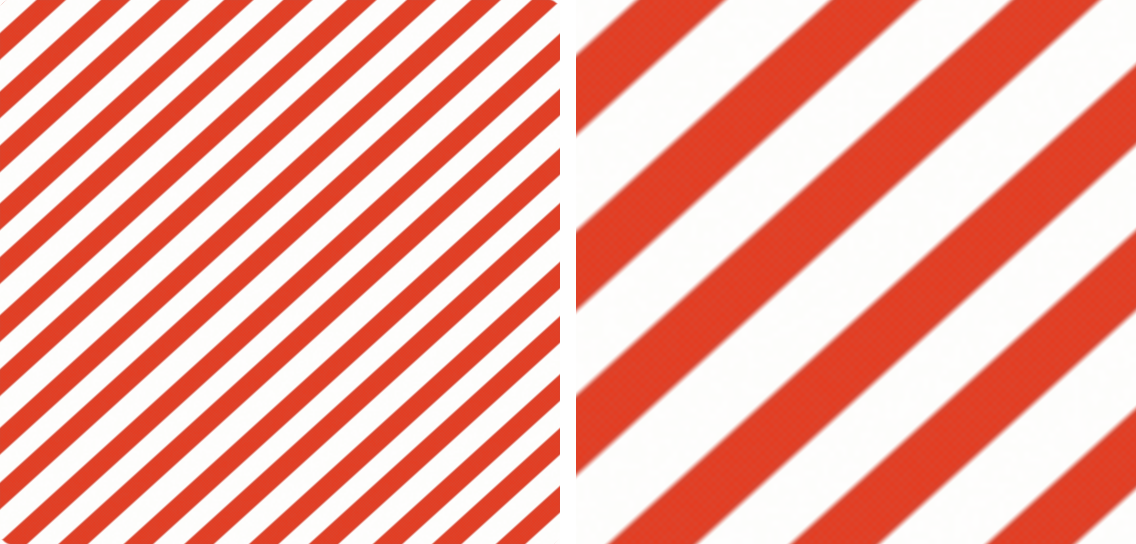
Left, the full canvas; right, a detail of the centre.
A Shadertoy shader for this pattern:

```glsl
float hash(vec2 p) {
    p = fract(p * vec2(0.1031, 0.1137));
    p += dot(p, p.yx + 33.33);
    return fract((p.x + p.y) * p.x * 7.0);
}

float valueNoise(vec2 p) {
    vec2 cell = floor(p);
    vec2 f = fract(p);
    f = f * f * (3.0 - 2.0 * f);
    return mix(mix(hash(cell), hash(cell + vec2(1, 0)), f.x),
               mix(hash(cell + vec2(0, 1)), hash(cell + vec2(1, 1)), f.x), f.y);
}

float roundedBox(vec2 p, vec2 halfSize, float radius) {
    vec2 q = abs(p) - halfSize + radius;
    return length(max(q, 0.0)) + min(max(q.x, q.y), 0.0) - radius;
}

// Signed distance to the nearest diagonal stripe, with uneven spacing
float stripeDistance(vec2 p) {
    float slope = 0.908;
    float along = slope * p.x + 1.0 - p.y;
    float spacing = 0.10396;
    float index = round((along - 0.0842) / spacing);
    float shift = 0.0019 * (2.0 * mod(index, 2.0) - 1.0)
                + 0.0029 * cos(6.2832 * index / 13.0);
    float offset = along - 0.0842 - index * spacing - shift;
    return (abs(offset) - 0.0246) / length(vec2(slope, 1.0));
}

void mainImage(out vec4 fragColor, in vec2 fragCoord) {
    vec2 p = fragCoord / iResolution.y;
    vec2 halfSize = 0.5 * vec2(iResolution.x / iResolution.y, 1.0);
    float blur = max(0.0024, 0.8 / iResolution.y);

    // Stripes stop at the rounded corners of the sheet
    float d = max(stripeDistance(p), roundedBox(p - halfSize, halfSize + 0.002, 0.028));
    float ink = 1.0 - smoothstep(-blur, blur, d);

    // Fine woven grain in the ink, fainter in the paper
    float weave = sin(p.x * 1150.0) * sin(p.y * 1150.0);
    float grain = valueNoise(p * 260.0) - 0.5;
    vec3 red = vec3(0.88, 0.25, 0.15) + vec3(-0.012, 0.012, 0.018) * (weave + grain);
    vec3 paper = vec3(0.994, 0.993, 0.988) + vec3(0.004, 0.004, 0.012) * grain;

    // Slightly duller ink along the stripe edges
    red = mix(red, vec3(0.84, 0.27, 0.19), 0.8 * smoothstep(-0.0045, -0.0015, d));
    fragColor = vec4(mix(paper, red, ink), 1.0);
}
```
